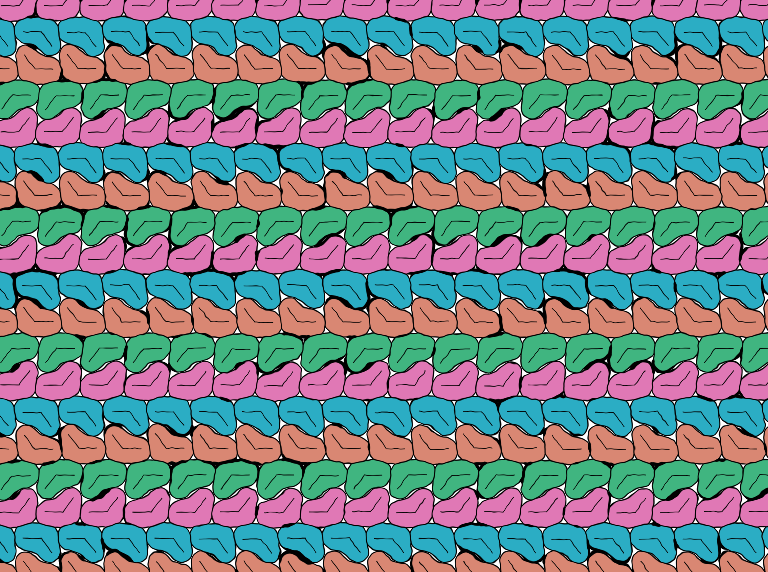
Reproduce this pattern procedurally as a WebGL 1 fragment shader.

```glsl
precision highp float;
// Interlocking rows of outlined three-lobed pebbles, each with a bent crease, in four colours.

uniform vec2 u_resolution;

// Lengths are in units of 1/1152 of the canvas width.
const float CANVAS_WIDTH = 1152.0;
const vec2 ORIGIN = vec2(384.0, 287.0);      // from the top left corner
const float COLUMN_STEP = 66.0;
const float BAND_STEP = 95.0;                // one band holds two rows
const float MIRROR_SUM = 104.0;              // odd bands use x -> MIRROR_SUM - x
const vec2 TURN_SUM = vec2(70.0, 147.0);     // second row uses p -> TURN_SUM - p

// Lobes: centre and radius
const vec3 LOBE_BODY = vec3(27.0, 47.0, 23.0);
const vec3 LOBE_SIDE = vec3(50.0, 43.0, 20.0);
const vec3 LOBE_FOOT = vec3(17.0, 66.5, 14.5);
const float LOBE_BLEND = 9.0;
const float INFLATE = 1.0;

// Crease
const vec2 CREASE_FOOT = vec2(14.0, 67.0);
const vec2 CREASE_BEND = vec2(30.0, 46.0);
const vec2 CREASE_TIP = vec2(57.0, 46.0);
const float CREASE_HALF_WIDTH = 0.6;

// Ink and irregularity
const float OUTLINE = 0.85;
const float OUTLINE_EXTRA = 1.5;
const float PLACE_JITTER = 1.6;
const float EDGE_WOBBLE = 1.8;
const float WOBBLE_SIZE = 7.0;
const float INK_PATCH_SIZE = 24.0;

const vec3 GREEN = vec3(0.25, 0.71, 0.50);
const vec3 PINK = vec3(0.88, 0.47, 0.71);
const vec3 BLUE = vec3(0.17, 0.68, 0.77);
const vec3 ORANGE = vec3(0.85, 0.53, 0.45);
const vec3 PAPER = vec3(1.0);
const vec3 INK = vec3(0.0);

float hash(vec2 p) {
  return fract(sin(dot(p, vec2(127.1, 311.7))) * 43758.5453);
}

float noise(vec2 p) {
  vec2 i = floor(p);
  vec2 f = fract(p);
  f = f * f * (3.0 - 2.0 * f);
  return mix(mix(hash(i), hash(i + vec2(1.0, 0.0)), f.x),
             mix(hash(i + vec2(0.0, 1.0)), hash(i + vec2(1.0)), f.x), f.y);
}

float smoothMin(float a, float b, float k) {
  float h = max(k - abs(a - b), 0.0) / k;
  return min(a, b) - 0.25 * h * h * k;
}

float lobe(vec2 p, vec3 c) {
  return length(p - c.xy) - c.z;
}

float pebble(vec2 p) {
  float d = smoothMin(lobe(p, LOBE_BODY), lobe(p, LOBE_SIDE), LOBE_BLEND);
  return smoothMin(d, lobe(p, LOBE_FOOT), LOBE_BLEND) - INFLATE;
}

float segment(vec2 p, vec2 a, vec2 b) {
  vec2 ab = b - a;
  return length(p - a - ab * clamp(dot(p - a, ab) / dot(ab, ab), 0.0, 1.0));
}

float stroke(float d, float halfWidth, float pixel) {
  return 1.0 - smoothstep(halfWidth - 0.5 * pixel, halfWidth + 0.5 * pixel, d);
}

void main() {
  float pixel = CANVAS_WIDTH / u_resolution.x;
  vec2 p = vec2(gl_FragCoord.x, u_resolution.y - gl_FragCoord.y) * pixel - ORIGIN;
  vec2 wobble = EDGE_WOBBLE * (vec2(noise(p / WOBBLE_SIZE), noise(p / WOBBLE_SIZE + 57.0)) - 0.5);

  // Nearest and second nearest pebble
  float nearest = 1000.0;
  float second = 1000.0;
  vec2 local = vec2(0.0);
  vec3 fill = PAPER;
  float baseBand = floor((p.y - 22.0) / BAND_STEP);
  for (int b = -1; b <= 1; b++) {
    float band = baseBand + float(b);
    float odd = mod(band, 2.0);
    for (int row = 0; row < 2; row++) {
      float turned = float(row);
      vec2 q = p + wobble - vec2(0.0, band * BAND_STEP);
      q.x = mix(q.x, MIRROR_SUM - q.x, odd);
      q = mix(q, TURN_SUM - q, turned);
      float baseColumn = floor((q.x - 4.0) / COLUMN_STEP);
      for (int c = -1; c <= 1; c++) {
        float column = baseColumn + float(c);
        vec2 id = vec2(column, band * 2.0 + turned);
        vec2 jitter = PLACE_JITTER * (vec2(hash(id), hash(id + 31.0)) - 0.5);
        vec2 r = q - vec2(column * COLUMN_STEP, 0.0) - jitter;
        float d = pebble(r);
        second = min(second, max(d, nearest));
        if (d < nearest) {
          nearest = d;
          local = r;
          fill = mix(mix(GREEN, PINK, turned), mix(BLUE, ORANGE, turned), odd);
        }
      }
    }
  }

  // Fill, crease and uneven outline
  float edge = min(-nearest, 0.5 * (second - nearest));
  float inside = smoothstep(-0.5 * pixel, 0.5 * pixel, edge);
  float crease = min(segment(local, CREASE_FOOT, CREASE_BEND), segment(local, CREASE_BEND, CREASE_TIP));
  float heavy = smoothstep(0.66, 0.84, noise(p / INK_PATCH_SIZE + 11.0));
  float ink = max(stroke(abs(edge), OUTLINE + OUTLINE_EXTRA * heavy, pixel),
                  stroke(crease, CREASE_HALF_WIDTH, pixel) * inside);
  gl_FragColor = vec4(mix(mix(PAPER, fill, inside), INK, ink), 1.0);
}
```
